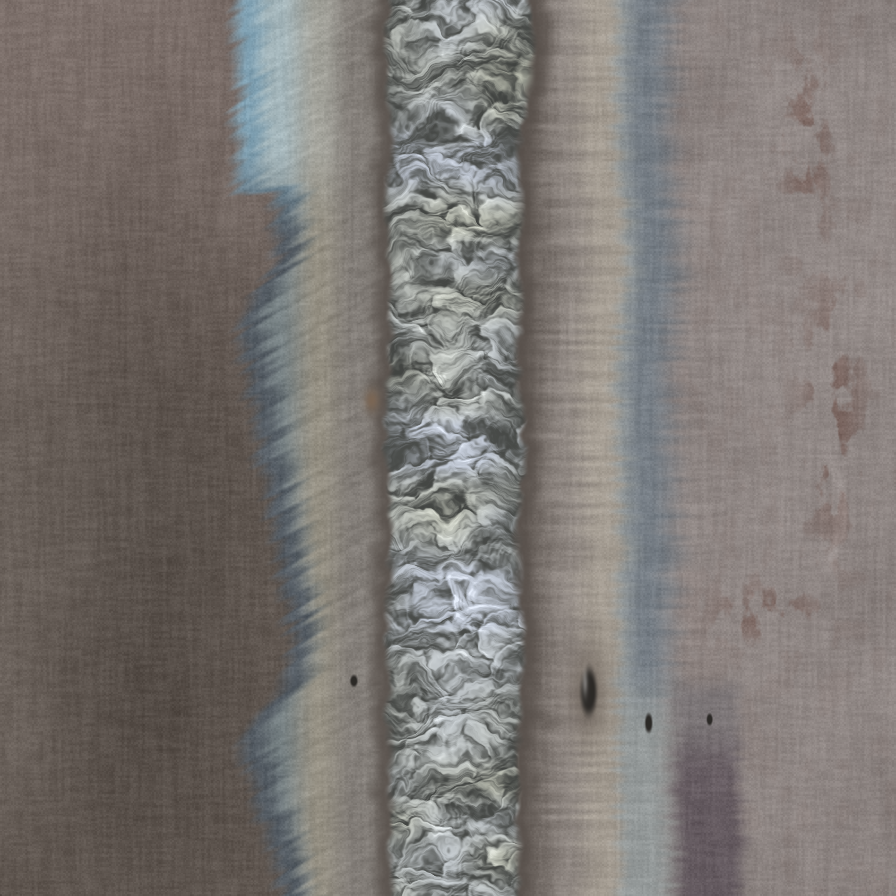
Reproduce this texture procedurally as a WebGL 1 fragment shader.

```glsl
precision highp float;
// A vertical weld bead between two brushed steel plates with heat-tint bands.
// Plates are stacked colour ramps over streaked value noise; the bead is rows
// of overlapping ripples, strongly warped and broken up by fine noise.
uniform vec2 u_resolution;

float hash(vec2 p) {
  vec3 q = fract(vec3(p.xyx) * 0.1031);
  q += dot(q, q.yzx + 33.33);
  return fract((q.x + q.y) * q.z);
}

float noise(vec2 p) {
  vec2 i = floor(p), f = fract(p);
  f = f * f * (3.0 - 2.0 * f);
  return mix(mix(hash(i), hash(i + vec2(1, 0)), f.x),
             mix(hash(i + vec2(0, 1)), hash(i + vec2(1, 1)), f.x), f.y);
}

float fbm(vec2 p) {
  float sum = 0.0, amp = 0.53;
  for (int i = 0; i < 4; i++) {
    sum += amp * noise(p);
    p = p * 2.03 + 17.3;
    amp *= 0.5;
  }
  return sum;
}

// Soft elliptical spot, 1 at the centre.
float spot(vec2 p, vec2 centre, vec2 radius) {
  vec2 d = (p - centre) / radius;
  return exp(-dot(d, d));
}

// Left border of the heat tint: sawtooth steps down the plate.
float tintEdge(float y) {
  float e = mix(0.267, 0.325, clamp((0.63 - y) / 0.36, 0.0, 1.0));
  e += 0.04 * smoothstep(0.64, 0.71, y) - 0.043 * smoothstep(0.775, 0.79, y);
  return mix(0.27 + 0.25 * abs(0.165 - y), e, smoothstep(0.18, 0.25, y));
}

vec3 leftPlate(vec2 p) {
  float cloud = fbm(p * vec2(7, 5));
  vec3 col = mix(vec3(0.36, 0.325, 0.30), vec3(0.49, 0.44, 0.42), smoothstep(0.4, 1.0, p.y));
  col += (cloud - 0.5) * 0.08 + 0.035 * spot(p, vec2(0.0, 0.3), vec2(0.13, 0.5));
  col *= 1.0 - 0.08 * spot(p, vec2(0.17, 0.3), vec2(0.1, 0.35));
  // Slanted brush strokes fray the tint border.
  float stroke = noise(vec2((p.y - 0.55 * p.x) * 170.0, p.x * 9.0));
  float d = p.x - tintEdge(p.y - 0.3 * (p.x - 0.28)) + (stroke - 0.5) * 0.018;
  float top = smoothstep(0.72, 0.85, p.y);
  vec3 blue = mix(vec3(0.33, 0.36, 0.39), vec3(0.50, 0.63, 0.70), top);
  vec3 pale = mix(vec3(0.47, 0.51, 0.52), vec3(0.64, 0.71, 0.73), top);
  col = mix(col, blue, smoothstep(-0.012, 0.014, d));
  col = mix(col, pale, smoothstep(0.012, 0.042, d));
  vec3 tan = mix(vec3(0.58, 0.56, 0.51), vec3(0.64, 0.64, 0.61), top);
  col = mix(col, tan, smoothstep(0.31, 0.355, p.x) * smoothstep(0.01, 0.05, d));
  col = mix(col, vec3(0.51, 0.49, 0.47), smoothstep(0.355, 0.395, p.x));
  return col + (stroke - 0.5) * 0.06 * smoothstep(-0.01, 0.02, d);
}

vec3 rightPlate(vec2 p) {
  float streak = noise(vec2(p.x * 9.0, p.y * 170.0));
  float x = p.x + (streak - 0.5) * 0.016 + (noise(vec2(3.0, p.y * 7.0)) - 0.5) * 0.012;
  vec3 steel = vec3(0.555, 0.522, 0.512) + (fbm(p * 9.0) - 0.5) * 0.09;
  steel -= 0.025 * (1.0 - smoothstep(0.0, 0.3, p.y));
  // Rust flecks gathered around a few worn places.
  float worn = spot(p, vec2(0.93, 0.54), vec2(0.03, 0.13))
             + spot(p, vec2(0.855, 0.315), vec2(0.05, 0.03))
             + spot(p, vec2(0.9, 0.84), vec2(0.025, 0.09)) + 0.12;
  float fleck = smoothstep(0.50, 0.66, fbm(p * vec2(50, 34) + 5.0));
  steel = mix(steel, vec3(0.42, 0.31, 0.28), 0.6 * fleck * min(worn, 1.0));
  float scuff = abs(p.x - 0.94 + 4.0 * (p.y - 0.43) * (p.y - 0.43));
  steel += 0.05 * (1.0 - smoothstep(0.002, 0.009, scuff)) * smoothstep(0.34, 0.4, p.y)
         * (1.0 - smoothstep(0.45, 0.52, p.y));
  vec3 col = mix(vec3(0.45, 0.42, 0.40), vec3(0.56, 0.53, 0.51), smoothstep(0.60, 0.635, x));
  col = mix(col, vec3(0.64, 0.61, 0.57), smoothstep(0.63, 0.672, x));
  col = mix(col, vec3(0.58, 0.60, 0.60), smoothstep(0.68, 0.703, x));
  col = mix(col, vec3(0.46, 0.49, 0.52), smoothstep(0.69, 0.72, x) * smoothstep(0.18, 0.27, p.y));
  col = mix(col, steel, smoothstep(0.725, 0.775, x));
  float purple = smoothstep(0.742, 0.77, x) * (1.0 - smoothstep(0.815, 0.84, x));
  purple *= 1.0 - smoothstep(0.22, 0.25, p.y);
  col = mix(col, mix(vec3(0.36, 0.32, 0.35), vec3(0.47, 0.45, 0.46), smoothstep(0.13, 0.2, p.y)), purple * 0.8);
  return col + (streak - 0.5) * 0.05 * (1.0 - smoothstep(0.73, 0.84, x));
}

vec3 weldBead(vec2 p, float across) {
  vec2 w = p + 0.045 * (vec2(fbm(p * 26.0), fbm(p * 26.0 + 40.0)) - 0.5);
  vec2 grid = vec2(22, 42), cell = floor(w * grid);
  float tone = 0.42;
  for (int j = 0; j < 5; j++) {
    for (int i = 0; i < 3; i++) {
      vec2 id = cell + vec2(float(i) - 1.0, 2.0 - float(j));
      float r1 = hash(id), r2 = hash(id + 71.0), r3 = hash(id + 137.0);
      vec2 v = w - (id + 0.5 + 0.6 * (vec2(r1, r2) - 0.5)) / grid;
      v.y += (r3 - 0.5) * 1.2 * v.x;
      float d = length(v / vec2(0.042, 0.020 + 0.012 * r2));
      float ripple = 0.32 + 0.26 * r3 + 0.05 * sin(d * 30.0 + r1 * 6.0);
      ripple += 0.30 * r1 * smoothstep(0.6, 0.92, d);
      tone *= 1.0 - 0.28 * (1.0 - smoothstep(1.0, 1.2, d));
      tone = mix(tone, ripple, 1.0 - smoothstep(0.90, 1.04, d));
    }
  }
  // Fine arched scratches and broad light and shade.
  float arch = w.y + 1.4 * across * across * 0.015;
  tone += (fbm(vec2(w.x * 45.0, arch * 150.0)) - 0.5) * 0.75;
  tone += (fbm(p * vec2(14, 22)) - 0.5) * 0.35;
  tone = clamp(tone * (1.10 - 0.42 * across * across), 0.0, 1.0);
  float cool = spot(p, vec2(0.51, 0.82), vec2(0.1, 0.03)) + spot(p, vec2(0.51, 0.5), vec2(0.1, 0.04))
             + spot(p, vec2(0.52, 0.34), vec2(0.1, 0.05)) + 0.8 * noise(p * vec2(16, 24));
  vec3 sheen = mix(vec3(0.74, 0.75, 0.69), vec3(0.73, 0.76, 0.81), clamp(cool, 0.0, 1.0));
  vec3 col = mix(vec3(0.25, 0.26, 0.25), sheen, smoothstep(0.05, 0.80, tone));
  return col + 0.14 * smoothstep(0.75, 1.0, tone) + 0.04 * min(cool, 1.0);
}

void main() {
  vec2 p = gl_FragCoord.xy / u_resolution;
  vec3 col = mix(leftPlate(p), rightPlate(p), step(0.51, p.x));
  // Brushed grain, both ways.
  col += (noise(p * vec2(300, 24)) + noise(p * vec2(50, 330)) + hash(floor(p * 500.0)) - 1.5) * 0.04;
  // Pits, stains and spatter.
  col = mix(col, vec3(0.38, 0.34, 0.31), 0.7 * spot(p, vec2(0.656, 0.225), vec2(0.022, 0.05)));
  float pit = spot(p, vec2(0.657, 0.228), vec2(0.011, 0.032)) + spot(p, vec2(0.724, 0.193), vec2(0.005, 0.013))
            + spot(p, vec2(0.792, 0.197), vec2(0.004, 0.008)) + spot(p, vec2(0.395, 0.24), vec2(0.005, 0.008));
  col = mix(col, vec3(0.17, 0.16, 0.15), smoothstep(0.3, 0.8, pit));
  col += 0.3 * spot(p, vec2(0.653, 0.238), vec2(0.003, 0.014));
  // Dark toe on both sides of the bead, then the bead itself.
  float wobble = (fbm(vec2(p.y * 24.0, 2.0)) - 0.5) * 0.018;
  float left = 0.430 + wobble;
  float right = 0.584 + 0.014 * smoothstep(0.8, 0.95, p.y) - wobble;
  float outside = max(left - p.x, p.x - right) + (noise(p * 70.0) - 0.5) * 0.008;
  col = mix(col, vec3(0.33, 0.30, 0.28), 0.8 * (1.0 - smoothstep(0.002, 0.026, outside)));
  col = mix(col, vec3(0.48, 0.40, 0.33), spot(p, vec2(0.415, 0.553), vec2(0.008, 0.012)));
  float across = (2.0 * p.x - left - right) / (right - left);
  col = mix(col, weldBead(p, across), 1.0 - smoothstep(-0.008, 0.003, outside));
  gl_FragColor = vec4(clamp(col, 0.0, 1.0), 1.0);
}
```
